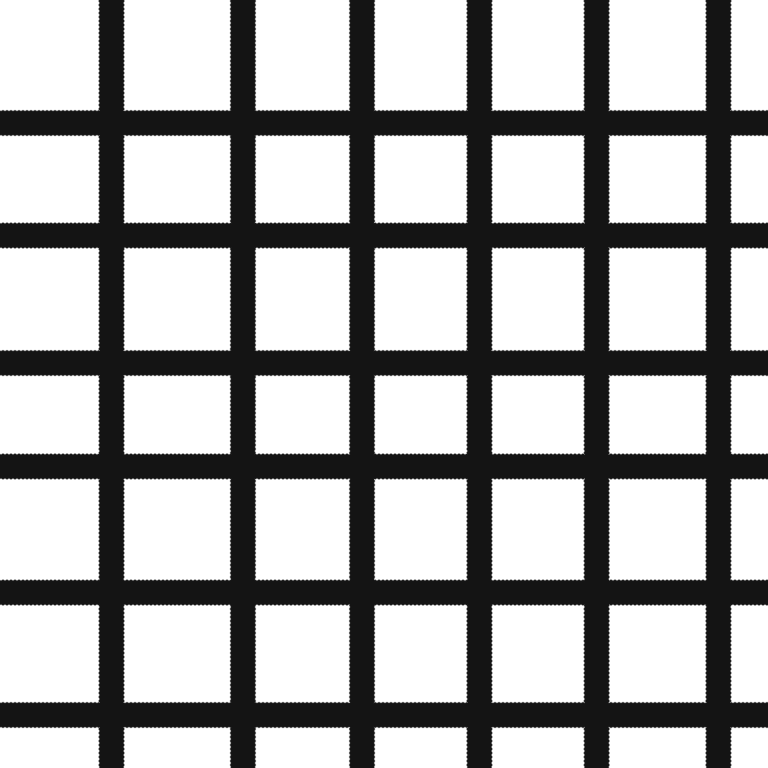
Give the GLSL for this pattern, as a Shadertoy shader.

```glsl
const float PI = 3.14159265;
const float LINE_COUNT = 6.0;
const float HALF_WIDTH = 0.0163;
const float EDGE_SOFTNESS = 0.0026;
const float RIPPLE_SIZE = 0.0005;
const float RIPPLE_COUNT = 192.0;
const vec3 PAPER = vec3(1.0);
const vec3 INK = vec3(0.078);

// Uneven spacing: a regular pitch bent by four layered sines
float lineCenter(float index, float first, float last, vec4 sway) {
    float t = index / (LINE_COUNT - 1.0);
    return mix(first, last, t) + dot(sway, sin(vec4(1.0, 2.0, 3.0, 4.0) * PI * t));
}

// Signed distance to the nearest line of one direction
float lineSet(float across, float first, float last, vec4 sway) {
    float nearest = 1.0;
    for (float i = 0.0; i < LINE_COUNT; i++) {
        nearest = min(nearest, abs(across - lineCenter(i, first, last, sway)));
    }
    return nearest - HALF_WIDTH;
}

// Fine serration along a line's edge
float edgeRipple(float along) {
    return RIPPLE_SIZE * sin(2.0 * PI * RIPPLE_COUNT * along);
}

float coverage(float dist, float softness) {
    return 1.0 - smoothstep(-0.5 * softness, 0.5 * softness, dist);
}

void mainImage(out vec4 fragColor, in vec2 fragCoord) {
    vec2 uv = fragCoord / iResolution.xy;
    float pixel = 1.0 / min(iResolution.x, iResolution.y);
    float softness = max(EDGE_SOFTNESS, 1.5 * pixel);

    // Vertical and horizontal bars
    float vertical = lineSet(uv.x, 0.1452, 0.9355, vec4(0.00865, 0.00643, 0.00123, 0.00124));
    float horizontal = lineSet(uv.y, 0.0690, 0.8398, vec4(0.00728, 0.00367, 0.00234, -0.00798));
    vertical += edgeRipple(uv.y);
    horizontal += edgeRipple(uv.x);

    // Ink over paper
    float ink = coverage(min(vertical, horizontal), softness);
    fragColor = vec4(mix(PAPER, INK, ink), 1.0);
}
```
